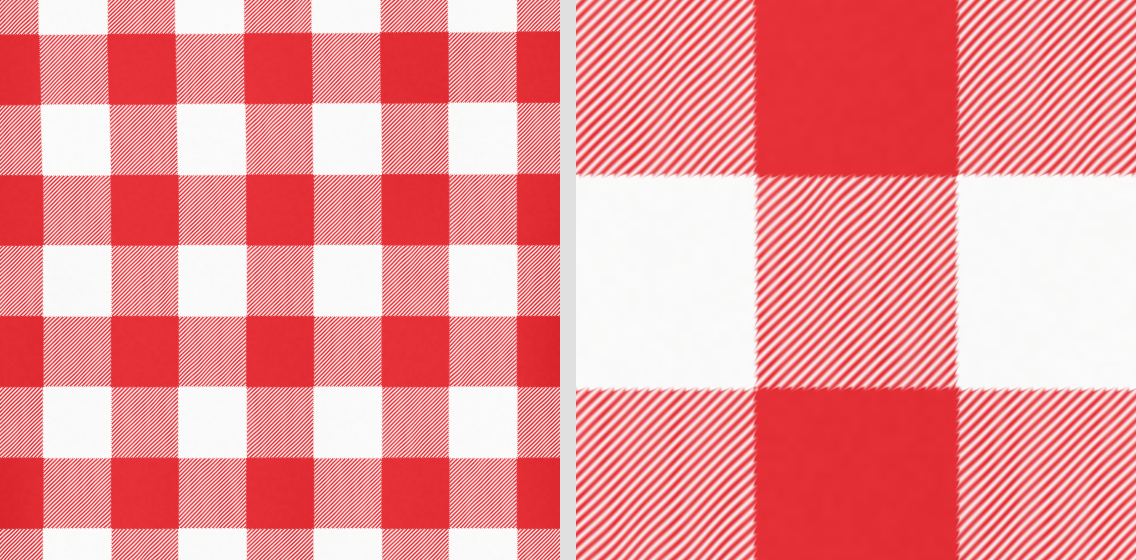
Left: the whole. Right: its middle third, enlarged.
Give the GLSL for this pattern, as a WebGL 2 fragment shader.

```glsl
#version 300 es
precision highp float;

#define CHECK_PERIOD vec2(0.2416, 0.2530)
#define CHECK_CENTER vec2(0.5003, 0.1192)
#define BAND_HALF vec2(0.0600, 0.0630)
#define TWILL_COUNT 140.0
#define TWILL_CONTRAST 0.43
#define TWILL_BALANCE 0.52
#define TOOTH_DEPTH 0.0012
#define EDGE_SOFTNESS 0.0011
#define WEAR 0.035
#define RED_DYE vec3(0.892, 0.180, 0.208)
#define WHITE_COTTON vec3(0.975, 0.978, 0.974)

uniform vec2 u_resolution;
out vec4 fragColor;

const float TAU = 6.2831853;

float hash(vec2 cell) {
    vec3 q = fract(vec3(cell.xyx) * 0.1031);
    q += dot(q, q.yzx + 33.33);
    return fract((q.x + q.y) * q.z);
}

float valueNoise(vec2 p) {
    vec2 cell = floor(p);
    vec2 f = fract(p);
    f = f * f * (3.0 - 2.0 * f);
    float low = mix(hash(cell), hash(cell + vec2(1.0, 0.0)), f.x);
    float high = mix(hash(cell + vec2(0.0, 1.0)), hash(cell + 1.0), f.x);
    return mix(low, high, f.y);
}

// Cloth pulled slightly out of square toward the upper left
vec2 stretchCloth(vec2 p) {
    float pullX = 0.0085 * (1.0 - p.x) * smoothstep(0.6, 1.0, p.y);
    float pullY = 0.006 * (0.6 - p.x) * smoothstep(0.4, 1.0, p.y);
    return p + vec2(pullX, pullY);
}

// Dyed warp (x) and weft (y) coverage, with toothed borders
vec2 dyedBands(vec2 p, float tooth, float pixel) {
    vec2 fromCenter = (fract((p - CHECK_CENTER) / CHECK_PERIOD + 0.5) - 0.5) * CHECK_PERIOD;
    vec2 edge = abs(fromCenter) - BAND_HALF + tooth * TOOTH_DEPTH;
    float soft = max(EDGE_SOFTNESS, 0.6 * pixel);
    return 1.0 - smoothstep(vec2(-soft), vec2(soft), edge);
}

void main() {
    float pixel = 1.0 / min(u_resolution.x, u_resolution.y);
    vec2 uv = gl_FragCoord.xy * pixel;
    vec2 cloth = stretchCloth(uv);

    // Diagonal twill with small irregularities in the thread
    float drift = 0.35 * (valueNoise(cloth * vec2(45.0, 18.0)) - 0.5);
    float wave = cos(TAU * ((cloth.x - cloth.y) * TWILL_COUNT + drift));
    float visible = 1.0 - smoothstep(0.3, 0.7, TWILL_COUNT * pixel);
    float thread = valueNoise(cloth * vec2(TWILL_COUNT, 22.0)) - 0.5;
    wave *= visible;

    // The twill chooses which of the crossing threads is on top
    vec2 bands = dyedBands(cloth, wave, pixel);
    float contrast = TWILL_CONTRAST * (1.0 + 0.25 * thread);
    float warpOnTop = TWILL_BALANCE + contrast * wave + 0.07 * thread;
    float weftOnly = bands.y * (1.0 - bands.x);
    float warpOnly = bands.x * (1.0 - bands.y);
    float dye = bands.x * bands.y + (weftOnly + warpOnly) * clamp(warpOnTop, 0.0, 1.0);
    vec3 color = mix(WHITE_COTTON, RED_DYE, dye);

    // Uneven dye, soft vertical folds and fine grain
    float fold = valueNoise(uv * vec2(9.0, 2.5)) - 0.5;
    float grain = valueNoise(uv * 180.0) - 0.5;
    float sideShade = smoothstep(0.36, 0.54, abs(uv.x - 0.5));
    color += dye * (WEAR * (fold + 0.4 * grain) - 0.025 * sideShade);
    color += (1.0 - dye) * 0.008 * (fold + grain);

    fragColor = vec4(clamp(color, 0.0, 1.0), 1.0);
}
```
